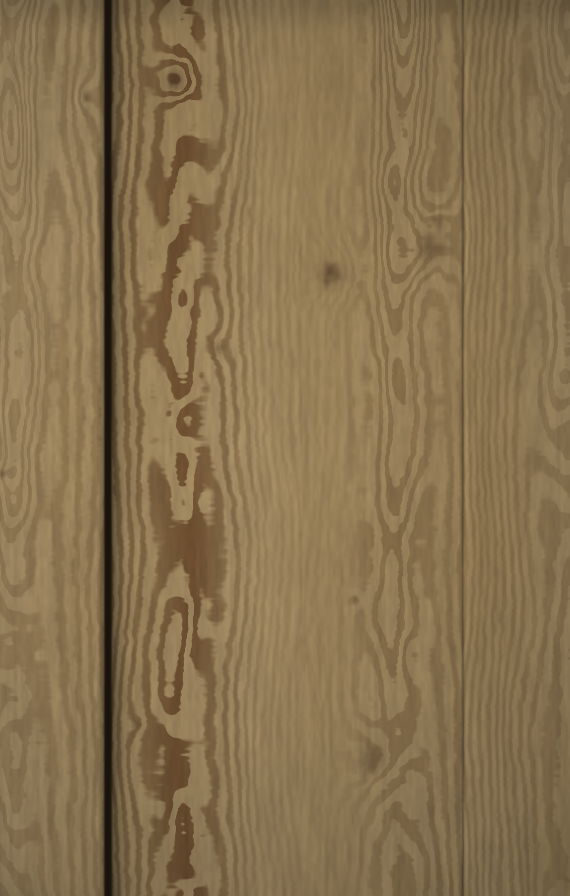
A WebGL 1 fragment shader for this texture:

```glsl
precision highp float;
uniform vec2 u_resolution;

float hash(vec2 p) {
  return fract(sin(dot(p, vec2(127.1, 311.7))) * 43758.5453);
}

float noise(vec2 p) {
  vec2 i = floor(p), f = fract(p);
  f = f * f * (3.0 - 2.0 * f);
  return mix(mix(hash(i), hash(i + vec2(1.0, 0.0)), f.x),
             mix(hash(i + vec2(0.0, 1.0)), hash(i + 1.0), f.x), f.y);
}

// x: swelling of the grain around a knot, y: its dark core
vec2 knot(vec2 q, vec2 center, float radius) {
  vec2 d = (q - center) / radius;
  d += 0.5 * vec2(noise(q * 70.0), noise(q * 70.0 + 9.0)) - 0.25;
  float r2 = dot(d, d * vec2(1.0, 0.75));
  return vec2(exp(-r2 * 0.16), exp(-r2 * 1.3) * (0.65 + 0.35 * noise(q * 130.0)));
}

void main() {
  vec2 p = gl_FragCoord.xy / u_resolution;
  vec2 q = p * vec2(1.0, 1.57);

  // Boards: heart position, ring frequency, arch slope, contrast
  vec4 board = vec4(0.02, 48.0, 4.0, 0.42);
  float leftHeart = 0.0;
  if (p.x > 0.19) {
    board = vec4(0.322, 61.0, 0.8, 0.75);
    leftHeart = 1.0;
  }
  if (p.x > 0.53) {
    board = vec4(0.705, 56.0, 5.0, 0.5);
    leftHeart = 0.0;
  }
  if (p.x > 0.812) board = vec4(1.0, 72.0, 4.0, 0.4);

  // Knots: four large ones, then small scattered ones
  vec2 knots = knot(q, vec2(0.307, 1.43), 0.014);
  knots += knot(q, vec2(0.58, 1.09), 0.020);
  knots += knot(q, vec2(0.754, 1.14), 0.022) * vec2(1.0, 0.7);
  knots += knot(q, vec2(0.65, 0.24), 0.022) * vec2(1.0, 0.6);
  for (int i = 0; i < 6; i++) {
    float n = float(i);
    vec2 center = vec2(fract(0.15 + n * 0.618), 1.4 - n * 0.22);
    knots += knot(q, center, 0.006 + 0.005 * hash(vec2(n, 4.0))) * vec2(0.35, 0.6);
  }

  // Growth rings: steep beside the heart, flat and looping along it
  float wander = 0.03 * (noise(vec2(board.x * 50.0, q.y * 3.5)) - 0.5);
  float d = q.x - board.x - wander;
  float core = exp(-d * d / 0.0022);
  float rings = board.y * sqrt(d * d + 0.0005);
  vec2 loopCell = vec2(q.x * 14.0 + board.x * 31.0, q.y * 4.5);
  float loops = noise(loopCell) + 0.4 * noise(loopCell * vec2(2.0, 3.2));
  rings += (0.22 + core) * (2.6 * loops + board.z * q.y);
  rings += 0.7 * noise(vec2(q.x * 22.0, q.y * 6.0));
  rings += 0.28 * noise(vec2(q.x * 60.0, q.y * 45.0));
  rings += 0.12 * noise(vec2(q.x * 40.0, q.y * 190.0));
  rings += 2.6 * knots.x;

  float soft = mix(0.85, 0.22, core);
  float late = smoothstep(-soft, soft, sin(6.2832 * rings) - 0.12);
  float quiet = smoothstep(0.05, 0.17, abs(p.x - 0.53));
  float contrast = board.w * mix(0.22, 1.0, quiet);
  contrast *= 0.65 + 0.5 * noise(vec2(q.x * 9.0, q.y * 2.0));
  contrast = mix(contrast, 0.95, core * leftHeart);

  // Wood colours and fibres
  vec3 pale = mix(vec3(0.64, 0.55, 0.40), vec3(0.60, 0.505, 0.345),
                  noise(vec2(q.x * 7.0, q.y * 1.5)));
  vec3 brown = mix(vec3(0.44, 0.34, 0.215), vec3(0.42, 0.30, 0.18), core * leftHeart);
  vec3 color = mix(pale, brown, late * contrast);
  float fibre = noise(vec2(q.x * 150.0, q.y * 14.0)) - 0.5;
  float pores = noise(vec2(q.x * 210.0, q.y * 60.0)) - 0.5;
  color *= 1.0 + 0.09 * fibre + 0.06 * pores;
  color = mix(color, vec3(0.29, 0.21, 0.14), clamp(knots.y, 0.0, 1.0) * 0.75);

  // Light falling off towards the rim
  vec2 rim = p - vec2(0.45, 0.55);
  color *= 1.03 - 0.55 * dot(rim * rim, vec2(0.6, 1.0)) - 0.05 * p.x;
  color *= 1.0 - 0.12 * smoothstep(0.96, 1.0, p.y);

  // Fine seam and open gap between the boards
  color *= 1.0 - 0.28 * exp(-pow((p.x - 0.812) / 0.0025, 2.0));
  color *= 1.0 + 0.06 * exp(-pow((p.x - 0.819) / 0.004, 2.0));
  float shadow = smoothstep(0.188, 0.192, p.x) * exp(-max(p.x - 0.192, 0.0) / 0.013);
  color *= 1.0 - 0.62 * shadow;
  color *= 1.0 - 0.25 * smoothstep(0.168, 0.182, p.x) * step(p.x, 0.19);
  float gap = smoothstep(0.180, 0.186, p.x) * (1.0 - smoothstep(0.192, 0.199, p.x));
  color = mix(color, vec3(0.10, 0.075, 0.045), gap);

  gl_FragColor = vec4(color, 1.0);
}
```
